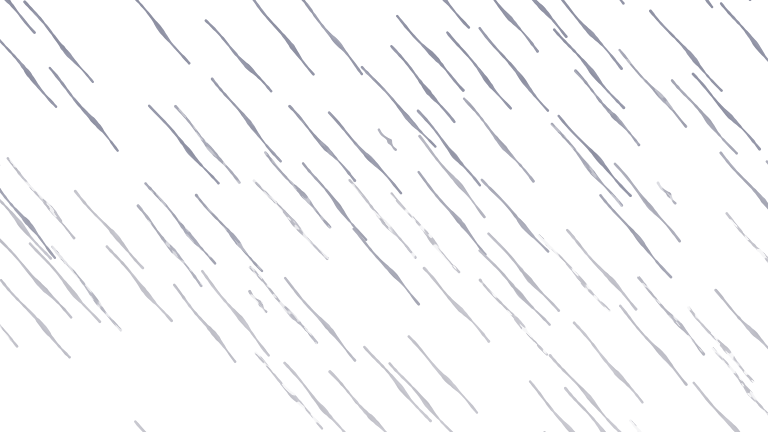
Give the GLSL for this pattern, as a WebGL 1 fragment shader.

```glsl
precision highp float;

// Slanted brush strokes like rain on white paper, dark above and pale below.
// A rotated grid of shifted columns holds at most one stroke per cell; each is
// a rounded segment with a swelling, a thin neck, rough edges and dry patches.

uniform vec2 u_resolution;

const vec2 FALL = vec2(0.652, -0.758);      // direction of the strokes
const vec2 CELL = vec2(0.27, 0.06);         // along and across the fall
const float STROKE_LENGTH = 0.236;
const vec3 PAPER = vec3(1.0);
const vec3 DARK_INK = vec3(0.57, 0.58, 0.65);
const vec3 PALE_INK = vec3(0.77, 0.77, 0.80);

float hash(vec2 p) {
  return fract(sin(dot(p, vec2(127.1, 311.7))) * 43758.5453);
}

float noise(vec2 p) {
  vec2 i = floor(p);
  vec2 f = fract(p);
  f = f * f * (3.0 - 2.0 * f);
  return mix(mix(hash(i), hash(i + vec2(1.0, 0.0)), f.x),
             mix(hash(i + vec2(0.0, 1.0)), hash(i + 1.0), f.x), f.y);
}

float bump(float x, float center, float spread) {
  float d = (x - center) / spread;
  return exp(-d * d);
}

// Half width at t, from 0 at the upper tip to 1 at the lower tip
float strokeWidth(float t, float seed) {
  float belly = 0.54 + 0.12 * seed;
  return 0.0031 + 0.0025 * bump(t, belly, 0.10)
       - 0.0009 * bump(t, belly + 0.21, 0.09)
       - 0.0005 * bump(t, 0.3, 0.12);
}

// Signed distance to a stroke centred on the origin; q is (along, across)
float strokeDistance(vec2 q, float len, float seed) {
  float t = clamp(q.x / len + 0.5, 0.0, 1.0);
  float wobble = 0.0016 * sin(t * 9.0 + seed * 40.0);
  float rough = 0.0011 * (noise(vec2(q.x * 130.0, seed * 90.0)) - 0.5);
  float beyond = max(abs(q.x) - 0.5 * len, 0.0);
  return length(vec2(beyond, q.y - wobble)) - strokeWidth(t, seed) - rough;
}

// Share of ink left where the brush ran dry; dryness from 0 to 1
float dryBrush(vec2 q, float seed, float dryness) {
  float grain = noise(vec2(q.x * 75.0, q.y * 260.0) + seed * 100.0);
  return 1.0 - 0.85 * dryness * smoothstep(0.5, 0.75, grain);
}

// Lays the stroke of one cell over the colour below it
vec3 paintStroke(vec3 below, vec2 q, vec2 id, float shift, float pixel) {
  vec2 jitter = vec2(hash(id + 3.1), hash(id + 7.7)) - 0.5;
  vec2 center = (id + 0.5 + jitter * vec2(0.5, 0.9)) * CELL - vec2(shift, 0.0);
  vec2 place = center.x * FALL + center.y * vec2(-FALL.y, FALL.x);

  // Sparse and crowded regions
  float density = mix(0.38, 0.86, noise(place * 2.6 + 5.0));
  if (hash(id + 13.3) > density) return below;

  float seed = hash(id + 19.9);
  float len = STROKE_LENGTH * mix(0.94, 1.06, hash(id + 23.5));
  if (hash(id + 29.3) < 0.04) len *= 0.25;  // a few short dabs

  vec2 local = q - center;
  local.y += local.x * 0.07 * (hash(id + 31.7) - 0.5);
  float cover = 1.0 - smoothstep(-0.6 * pixel, 0.6 * pixel,
                                 strokeDistance(local, len, seed));

  // Ink thins out towards the bottom
  float tone = hash(id + 37.1) - 0.5;
  float dark = smoothstep(0.25, 0.85, place.y + 0.4 * tone);
  float dryness = (1.0 - dark) * step(0.6, hash(id + 41.9));
  vec3 ink = mix(PALE_INK, DARK_INK, dark);
  ink += 0.05 * (noise(local * vec2(40.0, 200.0) + seed * 50.0) - 0.5);
  return mix(below, ink, cover * dryBrush(local, seed, dryness));
}

void main() {
  vec2 p = gl_FragCoord.xy / u_resolution.y;
  float pixel = 1.0 / u_resolution.y;
  vec2 q = vec2(dot(p, FALL), dot(p, vec2(-FALL.y, FALL.x)));

  vec3 color = PAPER;
  for (int j = -1; j <= 1; j++) {
    float column = floor(q.y / CELL.y) + float(j);
    float shift = CELL.x * hash(vec2(column, 53.0));
    float row = floor((q.x + shift) / CELL.x);
    for (int i = -1; i <= 1; i++) {
      vec2 id = vec2(row + float(i), column);
      color = paintStroke(color, q, id, shift, pixel);
    }
  }
  gl_FragColor = vec4(color, 1.0);
}
```
